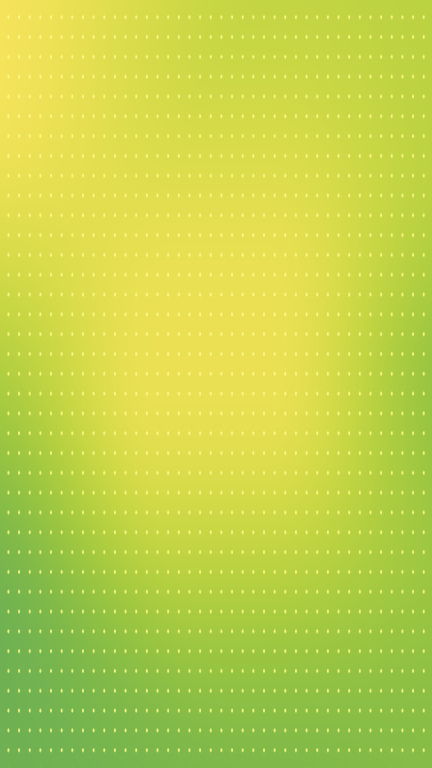
Give the GLSL for this background, as a Shadertoy shader.

```glsl
#define DOT_SPACING vec2(0.02465, 0.04586)
#define FIRST_DOT vec2(0.0195, 0.0412)
#define DOT_RADII vec2(0.0023, 0.0042)
#define DOT_COLOR vec3(1.0, 0.985, 0.53)
#define DOT_OPACITY 0.88

// Warmth down the left edge, the middle and the right edge
float leftWarmth(float depth) {
    return mix(0.96, 0.43, smoothstep(0.1, 0.85, depth));
}

float middleWarmth(float depth) {
    float rise = 0.16 * smoothstep(-0.05, 0.4, depth);
    float fall = 0.43 * smoothstep(0.48, 1.05, depth);
    return 0.76 + rise - fall;
}

float rightWarmth(float depth) {
    float offset = (depth - 0.52) / 0.12;
    float base = mix(0.73, 0.61, smoothstep(0.2, 0.5, depth));
    return base - 0.04 * exp(-offset * offset) - 0.08 * smoothstep(0.7, 1.0, depth);
}

// Joins the three profiles; the left blend widens towards top and bottom
float warmthAt(vec2 uv) {
    float depth = 1.0 - uv.y;
    float fromCentre = depth - 0.5;
    float leftWidth = 0.36 + 1.1 * fromCentre * fromCentre;
    float warmth = mix(leftWarmth(depth), middleWarmth(depth),
                       smoothstep(-0.05, leftWidth, uv.x));
    return mix(warmth, rightWarmth(depth), smoothstep(0.62, 1.08, uv.x));
}

// Green through lime to soft yellow
vec3 warmthColor(float warmth) {
    float rise = warmth - 0.43;
    float bend = warmth - 0.67;
    float green = 0.69 + 0.52 * rise - 0.27 * rise * rise;
    float blue = 0.25 + 1.3 * bend * bend;
    return vec3(warmth, green, blue);
}

// Coverage of a repeated upright ellipse
float dotCoverage(vec2 point, float pixel) {
    vec2 cell = (point - FIRST_DOT) / DOT_SPACING;
    vec2 local = (fract(cell + 0.5) - 0.5) * DOT_SPACING;
    float dist = (length(local / DOT_RADII) - 1.0) * DOT_RADII.x;
    return clamp(0.5 - dist / pixel, 0.0, 1.0);
}

void mainImage(out vec4 fragColor, in vec2 fragCoord) {
    vec2 uv = fragCoord / iResolution.xy;
    vec2 point = fragCoord / iResolution.x;
    float pixel = 1.0 / iResolution.x;

    vec3 color = warmthColor(warmthAt(uv));
    color = mix(color, DOT_COLOR, DOT_OPACITY * dotCoverage(point, pixel));
    fragColor = vec4(color, 1.0);
}
```
